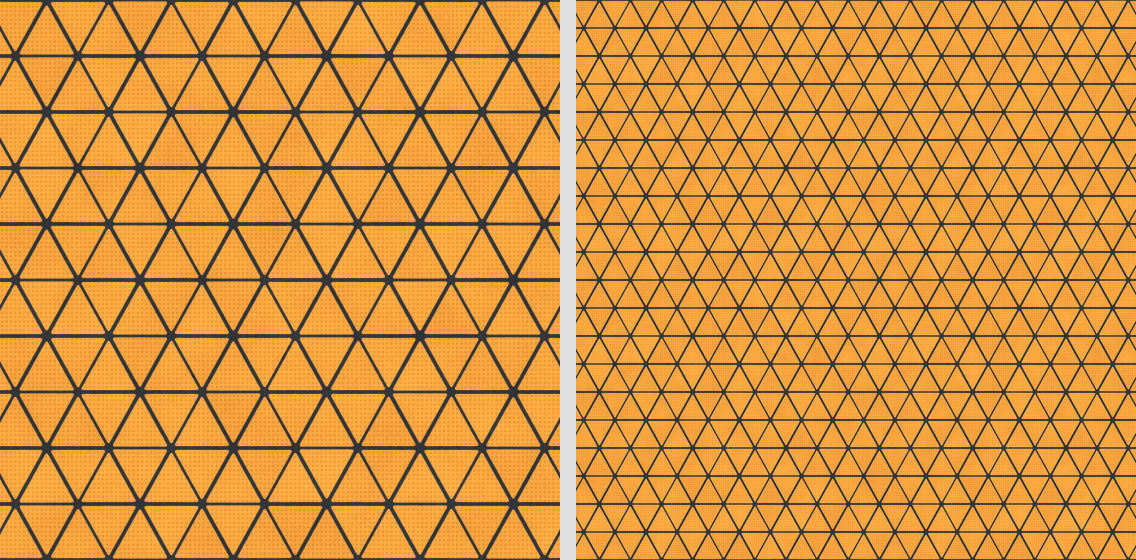
Left: one tile. Right: repeated 2 by 2.
This pattern is drawn by a WebGL 1 fragment shader. Its source:

```glsl
precision highp float;
uniform vec2 u_resolution;

const vec2 REPEATS = vec2(9.0, 10.0);    // triangles across, rows up
const float LATTICE_SHIFT = 0.75;        // first node, in cells
const float SPOKE_HALF_WIDTH = 0.0034;   // lines meeting a hexagon centre
const float RIM_HALF_WIDTH = 0.0025;     // lines around each hexagon
const float HUB_RADIUS = 0.0092;
const float JOINT_RADIUS = 0.0082;
const float FILLET = 0.003;
const float EDGE_WOBBLE = 0.0003;
const float DOTS = 128.0;                // printed dots per side
const float DOT_HALF_SIZE = 0.25;        // in dot cells
const float TRIANGLE_TONE = 0.016;
const float MOTTLE = 0.055;
const float GRAIN = 0.035;
const vec3 PAPER = vec3(0.985, 0.670, 0.268);
const vec3 DOT_INK = vec3(0.925, 0.580, 0.196);
const vec3 LINE_INK = vec3(0.200, 0.210, 0.220);

float hash(vec2 p) {
  vec3 q = fract(p.xyx * vec3(0.1031, 0.1030, 0.0973));
  q += dot(q, q.yzx + 33.33);
  return fract((q.x + q.y) * q.z);
}

float cornerSlope(vec2 cell, vec2 offset, float period) {
  float angle = 6.28318 * hash(mod(cell, period) + period);
  return dot(vec2(cos(angle), sin(angle)), offset);
}

// Gradient noise that wraps after one canvas
float wrappedNoise(vec2 uv, float period) {
  vec2 p = uv * period;
  vec2 c = floor(p);
  vec2 f = fract(p);
  vec2 t = f * f * f * (f * (f * 6.0 - 15.0) + 10.0);
  vec2 e = vec2(1.0, 0.0);
  float low = mix(cornerSlope(c, f, period), cornerSlope(c + e, f - e, period), t.x);
  float high = mix(cornerSlope(c + e.yx, f - e.yx, period),
                   cornerSlope(c + 1.0, f - 1.0, period), t.x);
  return mix(low, high, t.y);
}

float nearest(float x) { return floor(x + 0.5); }

// 1 when an integer has the given remainder modulo 3
float hasRemainder(float n, float remainder) {
  return 1.0 - step(0.5, abs(mod(n + 0.5, 3.0) - 0.5 - remainder));
}

float lineHalfWidth(float isRim) {
  return mix(SPOKE_HALF_WIDTH, RIM_HALF_WIDTH, isRim);
}

float smoothMin(float a, float b, float k) {
  float h = max(k - abs(a - b), 0.0) / k;
  return min(a, b) - 0.25 * h * h * k;
}

// Signed distance to the triangular mesh; skew holds the lattice coordinates
float meshDistance(vec2 p, vec2 skew) {
  vec2 cell = 1.0 / REPEATS;
  float slant = cell.x * cell.y / length(vec2(0.5 * cell.x, cell.y));
  float row = floor(skew.y);
  float level = nearest(skew.y);
  float along = p.x - LATTICE_SHIFT - 0.5 * level;

  // Three families of lines
  float rising = nearest(skew.x);
  float falling = nearest(skew.x + skew.y);
  float d = abs(skew.y - level) * cell.y
          - lineHalfWidth(hasRemainder(floor(along) - level, 1.0));
  d = min(d, abs(skew.x - rising) * slant
          - lineHalfWidth(hasRemainder(rising - row, 2.0)));
  d = min(d, abs(skew.x + skew.y - falling) * slant
          - lineHalfWidth(hasRemainder(falling + row, 1.0)));

  // Round joints, larger at hexagon centres
  float column = nearest(along);
  float isHub = hasRemainder(column - level, 0.0);
  float joint = length(vec2(along - column, skew.y - level) * cell)
              - mix(JOINT_RADIUS, HUB_RADIUS, isHub);
  return smoothMin(d, joint, FILLET);
}

void main() {
  vec2 uv = gl_FragCoord.xy / u_resolution;
  float pixel = 1.0 / min(u_resolution.x, u_resolution.y);
  vec2 p = uv * REPEATS;
  vec2 skew = vec2(p.x - LATTICE_SHIFT - 0.5 * p.y, p.y);

  // Dotted paper
  vec2 dotOffset = abs(fract(uv * DOTS) - 0.5);
  float dotDistance = (max(dotOffset.x, dotOffset.y) - DOT_HALF_SIZE) / DOTS;
  float dotMask = 1.0 - smoothstep(-0.5 * pixel, 0.5 * pixel, dotDistance);
  vec3 color = mix(PAPER, DOT_INK, dotMask);

  // Tone per triangle, soft blotches and fine grain
  vec2 base = floor(skew);
  float flipped = step(1.0, fract(skew.x) + fract(skew.y));
  vec2 id = vec2(mod(base.x + 0.5, REPEATS.x) + REPEATS.x * flipped, base.y);
  float blotch = wrappedNoise(uv, 11.0) + 0.5 * wrappedNoise(uv, 27.0);
  float grain = wrappedNoise(uv, 160.0);
  float tone = TRIANGLE_TONE * (2.0 * hash(floor(id)) - 1.0) + MOTTLE * blotch + GRAIN * grain;
  color *= 1.0 + tone * vec3(0.6, 1.0, 1.3);

  // Inked mesh
  float d = meshDistance(p, skew) + EDGE_WOBBLE * wrappedNoise(uv, 90.0);
  float ink = 1.0 - smoothstep(-0.75 * pixel, 0.75 * pixel, d);
  vec3 inkColor = LINE_INK * (1.0 + 0.10 * blotch + 0.08 * grain);
  gl_FragColor = vec4(mix(color, inkColor, ink), 1.0);
}
```
